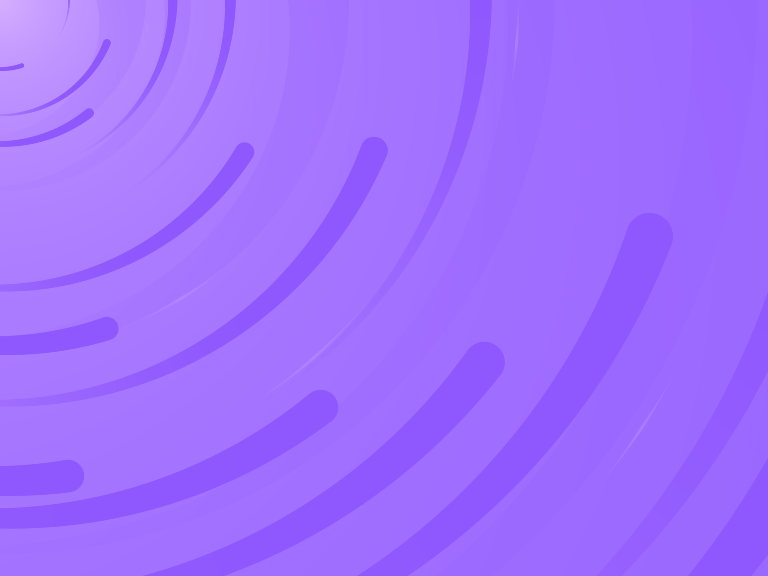
A Shadertoy shader for this background:

```glsl
const float QUARTER_TURN = 1.5707963;
const vec3 VIOLET = vec3(0.597, 0.395, 1.0);
const vec3 LILAC = vec3(0.84, 0.69, 1.0);
const vec3 STREAK = vec3(0.562, 0.347, 0.995);

// Radius and head angle in degrees of each comet streak
const vec2 STREAKS[16] = vec2[16](
    vec2(0.12, 71.6), vec2(0.12, -50.0), vec2(0.20, 21.9), vec2(0.25, 51.8),
    vec2(0.30, -18.0), vec2(0.40, -27.0), vec2(0.50, 31.9), vec2(0.60, 72.0),
    vec2(0.70, 21.9), vec2(0.835, 81.9), vec2(0.835, -30.0), vec2(0.90, 51.8),
    vec2(1.05, 36.8), vec2(1.20, 20.0), vec2(1.455, -17.0), vec2(1.60, 20.0));

// Inner and outer radius of each faint band
const vec2 BANDS[5] = vec2[5](
    vec2(0.167, 0.253), vec2(0.285, 0.332), vec2(0.50, 0.606),
    vec2(0.88, 0.963), vec2(1.20, 1.315));

// Radius, middle angle and angular reach of each pale sliver
const vec3 SLIVERS[4] = vec3[4](
    vec3(0.90, 0.08, 0.10), vec3(0.826, 0.85, 0.20),
    vec3(1.339, 0.59, 0.10), vec3(0.606, 1.02, 0.20));

float fillMask(float dist, float pixel) {
    return 1.0 - smoothstep(-0.5 * pixel, 0.5 * pixel, dist);
}

// Arc with a round head and a tail that narrows and fades over a quarter turn
float cometStreak(vec2 p, float r, float angle, float radius, float head, float pixel) {
    float halfWidth = 0.034 * radius;
    float along = (angle - head) / QUARTER_TURN;
    vec2 headCentre = radius * vec2(cos(head), sin(head));
    float dist = along < 0.0
        ? length(p - headCentre) - halfWidth
        : abs(r - radius) - halfWidth * (1.0 - along);
    return fillMask(dist, pixel) * (1.0 - smoothstep(0.35, 1.0, along));
}

// Wide faint arc whose inner edge closes towards the outer one
float taperedBand(float r, float angle, float inner, float outer, float pixel) {
    float along = clamp(angle / QUARTER_TURN, 0.0, 1.0);
    float start = mix(inner, outer, 0.8 * along);
    float mask = fillMask(start - r, pixel) * fillMask(r - outer, pixel);
    return mask * (1.0 - 0.75 * along);
}

// Thin crescent, pointed at both ends
float paleSliver(float r, float angle, float radius, float middle, float reach, float pixel) {
    float taper = max(0.0, 1.0 - abs(angle - middle) / reach);
    return fillMask(abs(r - radius) - 0.0025 * taper, pixel) * taper;
}

vec3 cornerGlow(float r, float angle) {
    float glow = 0.62 * exp(-1.5 * r) + 0.38 * exp(-8.0 * r);
    float lean = (angle / QUARTER_TURN - 0.5) * smoothstep(0.2, 1.0, r);
    return mix(VIOLET, LILAC, clamp(glow + 0.08 * lean, 0.0, 1.0));
}

void mainImage(out vec4 fragColor, in vec2 fragCoord) {
    // Polar frame around the upper left corner, in canvas heights
    float pixel = 1.0 / iResolution.y;
    vec2 p = vec2(fragCoord.x, iResolution.y - fragCoord.y) * pixel;
    float r = length(p);
    float angle = atan(p.y, p.x);

    vec3 color = cornerGlow(r, angle);

    // Faint bands
    for (int i = 0; i < 5; i++) {
        float band = taperedBand(r, angle, BANDS[i].x, BANDS[i].y, pixel);
        color = mix(color, STREAK, 0.20 * band);
    }

    // Pale slivers
    for (int i = 0; i < 4; i++) {
        vec3 s = SLIVERS[i];
        color = mix(color, LILAC, 0.25 * paleSliver(r, angle, s.x, s.y, s.z, pixel));
    }

    // Comet streaks
    for (int i = 0; i < 16; i++) {
        float head = radians(STREAKS[i].y);
        color = mix(color, STREAK, cometStreak(p, r, angle, STREAKS[i].x, head, pixel));
    }

    fragColor = vec4(color, 1.0);
}
```
